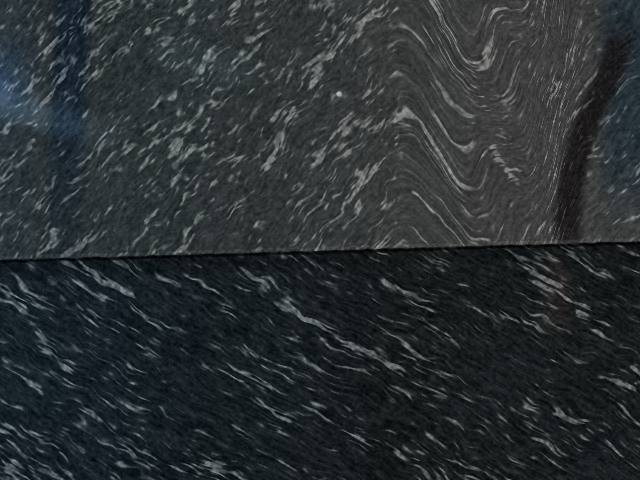
Reproduce this texture procedurally as a WebGL 1 fragment shader.

```glsl
precision highp float;
uniform vec2 u_resolution;

float hash(vec2 p) {
  vec3 q = fract(p.xyx * vec3(0.1031, 0.103, 0.0973));
  q += dot(q, q.yzx + 33.33);
  return fract((q.x + q.y) * q.z);
}

float noise(vec2 p) {
  vec2 i = floor(p), f = fract(p);
  f = f * f * (3.0 - 2.0 * f);
  return mix(mix(hash(i), hash(i + vec2(1, 0)), f.x),
             mix(hash(i + vec2(0, 1)), hash(i + vec2(1, 1)), f.x), f.y);
}

float fbm(vec2 p) {
  float sum = 0.0, amp = 0.5;
  for (int i = 0; i < 4; i++) {
    sum += amp * noise(p);
    p = p * 2.03 + 17.3;
    amp *= 0.5;
  }
  return sum;
}

// Soft band between two edges
float band(float x, float a, float b, float soft) {
  return smoothstep(a - soft, a + soft, x) * (1.0 - smoothstep(b - soft, b + soft, x));
}

// Soft mineral vein from a to b
float vein(vec2 p, vec2 a, vec2 b, float width) {
  vec2 d = b - a;
  float t = clamp(dot(p - a, d) / dot(d, d), 0.0, 1.0);
  return 1.0 - smoothstep(width * 0.2, width, length(p - a - d * t));
}

// Stretched grains: x is bright flakes, y is a fine continuous tone
vec2 streaks(vec2 p, float angle, vec2 scale, float boost) {
  float c = cos(angle), s = sin(angle);
  vec2 q = vec2(c * p.x + s * p.y, c * p.y - s * p.x);
  float coarse = noise(q * scale + 31.0);
  float fine = noise(q * scale * vec2(2.3, 1.8) + 83.0);
  float hair = noise(q * scale * vec2(3.6, 2.6) + 140.0);
  float patches = fbm(q * vec2(5.0, 17.0) + 9.0);
  float v = coarse * 0.36 + fine * 0.34 + hair * 0.2 + patches * 0.34 + boost;
  return vec2(smoothstep(0.69, 0.9, v), fine * 0.5 + hair * 0.5);
}

void main() {
  vec2 p = gl_FragCoord.xy / u_resolution.y;
  float px = 1.0 / u_resolution.y;
  float grain = noise(p * 170.0);
  float speckle = noise(p * 300.0 + 50.0);
  float cloud = fbm(p * 5.0);
  vec2 wobble = p + 0.009 * (vec2(noise(p * 38.0), noise(p * 38.0 + 40.0)) - 0.5)
                  + 0.012 * (vec2(noise(p * 16.0 + 7.0), noise(p * 16.0 + 60.0)) - 0.5);

  // Upper slab, folded toward the right
  float foldWeight = smoothstep(0.82, 1.0, p.x) * (1.0 - 0.7 * smoothstep(1.08, 1.22, p.x));
  float fold = 0.023 * foldWeight * cos(36.0 * (p.x + 0.55 * p.y - 1.397));
  vec2 bent = wobble - vec2(0.0, fold + 0.05 * (noise(p * 3.5 + 5.0) - 0.5));
  float bold = vein(wobble, vec2(0.469, 0.54), vec2(0.564, 0.67), 0.015);
  bold = max(bold, vein(wobble, vec2(0.564, 0.67), vec2(0.608, 0.748), 0.013));
  bold = max(bold, 0.7 * vein(wobble, vec2(0.608, 0.748), vec2(0.712, 0.931), 0.013));
  bold = max(bold, vein(wobble, vec2(0.651, 0.479), vec2(0.764, 0.653), 0.015));
  bold = max(bold, vein(wobble, vec2(0.13, 0.468), vec2(0.23, 0.52), 0.014));
  bold = max(bold, 0.8 * vein(wobble, vec2(0.29, 0.58), vec2(0.38, 0.63), 0.014));
  bold = max(bold, vein(wobble, vec2(1.03, 0.69), vec2(1.07, 0.615), 0.014));
  vec2 upperGrain = streaks(bent, mix(0.86, 0.66, foldWeight), vec2(25.0, 105.0), 0.22 * bold);

  vec3 upper = mix(vec3(0.165, 0.19, 0.195), vec3(0.235, 0.24, 0.235), smoothstep(0.3, 1.1, p.x));
  upper *= 0.9 + 0.2 * cloud;

  // Reflections: blue bands on the left, dark figure and blue on the right
  float leftGlow = 1.0 - smoothstep(0.02, 0.12, p.x);
  upper = mix(upper, vec3(0.16, 0.21, 0.24), 0.55 * leftGlow);
  float leftDark = band(p.x + 0.05 * (1.0 - p.y), 0.115, 0.19, 0.018);
  upper = mix(upper, vec3(0.07, 0.12, 0.17), leftDark * mix(0.35, 0.8, smoothstep(0.5, 0.8, p.y)));
  vec2 skyOffset = (p - vec2(0.0, 0.83)) * vec2(17.0, 15.0);
  upper += vec3(0.02, 0.06, 0.12) * exp(-dot(skyOffset, skyOffset));
  float sheen = vein(wobble, vec2(0.0, 0.79), vec2(0.23, 0.715), 0.05);
  upper += vec3(0.09, 0.12, 0.15) * sheen * cloud * (1.0 - smoothstep(0.08, 0.3, p.x) * 0.7);
  upper += vec3(0.02, 0.03, 0.035) * vein(wobble, vec2(0.36, 0.89), vec2(0.5, 0.85), 0.05);
  float rightBlue = smoothstep(1.22, 1.29, p.x) * smoothstep(0.46, 0.72, p.y);
  upper = mix(upper, vec3(0.12, 0.17, 0.205), 0.8 * rightBlue);
  float figureX = p.x - 0.07 * smoothstep(0.7, 0.98, p.y) - 0.025 * sin(p.y * 9.0);
  float figure = band(figureX, 1.18, 1.235, 0.013) * band(p.y, 0.49, 0.93, 0.04);
  upper = mix(upper, vec3(0.085, 0.075, 0.08), 0.85 * figure);
  upper += 0.13 * (upperGrain.y - 0.42) * (1.0 - 0.5 * figure);
  upper += vec3(0.25, 0.25, 0.245) * upperGrain.x * (0.55 + 0.65 * grain) * (1.0 - 0.4 * figure);
  upper += 0.45 * (1.0 - smoothstep(0.003, 0.008, length(p - vec2(0.707, 0.804))));

  // Lower slab with long descending grains
  vec2 drift = wobble + vec2(0.0, 0.045 * (noise(p * 3.5 + 70.0) - 0.5));
  float ridge = vein(wobble, vec2(0.582, 0.366), vec2(0.694, 0.306), 0.014);
  ridge = max(ridge, vein(wobble, vec2(0.694, 0.306), vec2(0.842, 0.227), 0.014));
  ridge = max(ridge, vein(wobble, vec2(0.139, 0.453), vec2(0.278, 0.384), 0.013));
  ridge = max(ridge, vein(wobble, vec2(1.08, 0.455), vec2(1.16, 0.4), 0.013));
  vec2 curl = wobble + vec2(0.012 * sin(p.y * 170.0), 0.0);
  ridge = max(ridge, vein(curl, vec2(1.198, 0.372), vec2(1.259, 0.297), 0.016));
  ridge = max(ridge, vein(curl, vec2(1.32, 0.25), vec2(1.33, 0.19), 0.016));
  ridge = max(ridge, vein(wobble, vec2(1.16, 0.135), vec2(1.215, 0.125), 0.015));
  vec2 lowerGrain = streaks(drift, -0.53, vec2(16.0, 115.0), 0.23 * ridge);
  vec3 lower = mix(vec3(0.075, 0.115, 0.14), vec3(0.08, 0.098, 0.105), smoothstep(0.0, 0.9, p.x));
  lower *= 0.85 + 0.3 * cloud;
  lower += vec3(0.05, 0.025, 0.02) * band(p.x, 1.13, 1.19, 0.02) * band(p.y, 0.31, 0.46, 0.03);
  lower += 0.13 * (lowerGrain.y - 0.4);
  lower += vec3(0.3, 0.305, 0.3) * lowerGrain.x * (0.55 + 0.65 * grain);

  // Joint between slabs: pale chipped lip over a dark gap
  float seam = p.y - 0.458 - 0.029 * p.x - 0.002 * (noise(vec2(p.x * 60.0, 3.0)) - 0.5);
  vec3 color = mix(lower, upper, smoothstep(-px, px, seam));
  color += 0.07 * band(seam, 0.001, 0.008, 0.002) * (0.3 + speckle);
  color *= 1.0 - 0.75 * band(seam, -0.006, 0.0, 0.0025);
  color *= 1.0 - 0.2 * band(seam, -0.035, 0.0, 0.015);
  color += 0.05 * (speckle - 0.5) + 0.045 * (grain - 0.5);
  gl_FragColor = vec4(clamp(color, 0.0, 1.0), 1.0);
}
```
